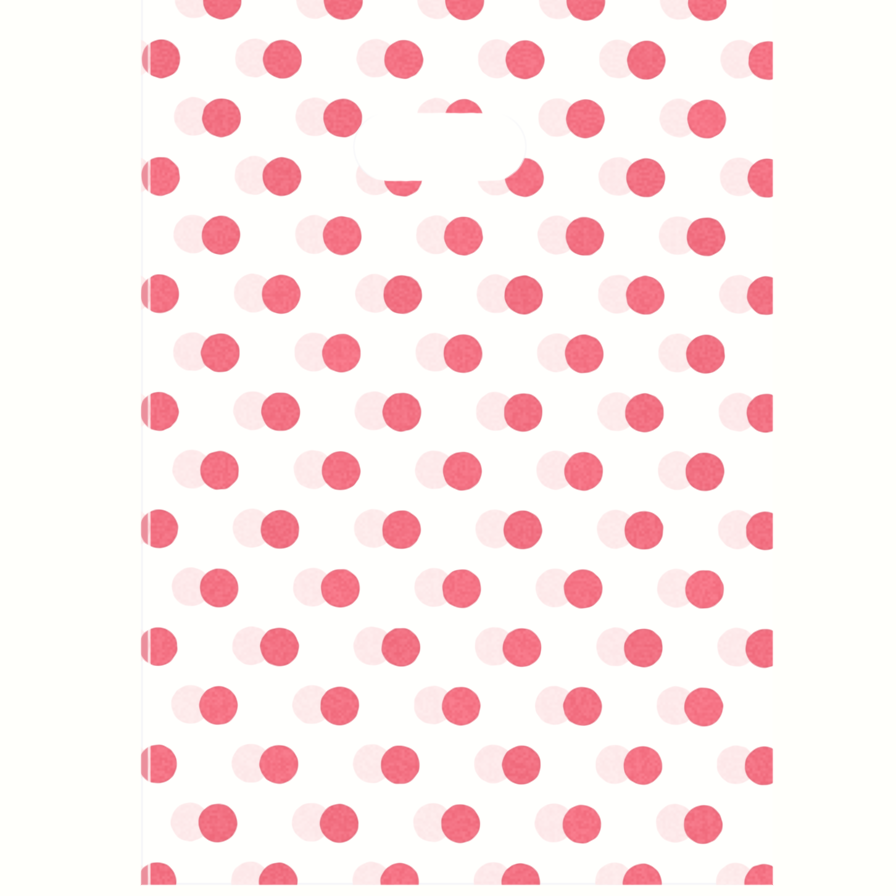
A WebGL 2 fragment shader for this pattern:

```glsl
#version 300 es
precision highp float;
// Staggered polka dots, each with a pale offset shadow disc, printed on a white
// bag with a punched handle slot. The dots come from the nearest lattice point,
// the bag and slot from distance functions, the ink grain from value noise.

uniform vec2 u_resolution;
out vec4 outColor;

const vec3 BACKDROP = vec3(1.0, 1.0, 0.985);
const vec3 BAG = vec3(1.0, 1.0, 0.992);
const vec3 PALE_INK = vec3(0.993, 0.918, 0.920);
const vec3 DOT_INK = vec3(0.957, 0.450, 0.518);
const vec3 RIM_INK = vec3(0.890, 0.430, 0.495);
const vec3 SEAM_INK = vec3(0.920, 0.560, 0.610);
const vec3 EDGE_SHADE = vec3(0.945, 0.945, 0.965);

const vec2 SPACING = vec2(0.1354, 0.0656);
const float FIRST_DOT_X = 0.2478;
const float DOT_RADIUS = 0.0215;
const vec2 SHADOW_SHIFT = vec2(-0.0312, 0.0012);

float hash(vec2 p) {
    return fract(sin(dot(p, vec2(127.1, 311.7))) * 43758.5453);
}

float valueNoise(vec2 p) {
    vec2 i = floor(p), f = fract(p);
    f = f * f * (3.0 - 2.0 * f);
    float low = mix(hash(i), hash(i + vec2(1, 0)), f.x);
    float high = mix(hash(i + vec2(0, 1)), hash(i + vec2(1, 1)), f.x);
    return mix(low, high, f.y);
}

float cover(float d, float blur) {
    return 1.0 - smoothstep(-blur, blur, d);
}

// Slight skew of the print: rows sink to the right, columns lean left going down.
vec2 skewPrint(vec2 p) {
    return p + vec2(0.005 * (1.0 - p.y), 0.003 * (p.x - 0.2));
}

// Distance to the nearest dot; odd rows shift by half a cell. Also gives its cell.
float dotLattice(vec2 p, float radius, out vec2 cell) {
    cell.y = round((1.0 - p.y) / SPACING.y);
    float startX = FIRST_DOT_X + 0.5 * SPACING.x * mod(cell.y, 2.0);
    cell.x = round((p.x - startX) / SPACING.x);
    vec2 center = vec2(startX + cell.x * SPACING.x, 1.0 - cell.y * SPACING.y);
    return length(p - center) - radius;
}

float boxDistance(vec2 p, vec2 low, vec2 high) {
    vec2 d = max(low - p, p - high);
    return max(d.x, d.y);
}

float capsuleDistance(vec2 p, vec2 center, float halfLength, float radius) {
    vec2 q = p - center;
    q.x = max(abs(q.x) - halfLength, 0.0);
    return length(q) - radius;
}

void main() {
    float size = min(u_resolution.x, u_resolution.y);
    vec2 p = (gl_FragCoord.xy - 0.5 * u_resolution) / size + 0.5;
    float blur = max(0.9 / size, 0.0012);
    float grain = valueNoise(p * 340.0) - 0.5;
    float wobble = 0.0008 * (valueNoise(p * 150.0) - 0.5);

    // Bag sheet with faint left and bottom edges
    float bag = boxDistance(p, vec2(0.1575, 0.0125), vec2(0.8625, 1.1));
    float inBag = cover(bag, blur);
    vec3 color = mix(BACKDROP, BAG, inBag);
    float edge = cover(abs(bag + 0.001) - 0.001, blur) * step(p.x, 0.85);
    color = mix(color, EDGE_SHADE, 0.75 * edge);

    // Punched slot hides the print
    float slot = capsuleDistance(p, vec2(0.491, 0.836), 0.058, 0.038);
    float printed = inBag * (1.0 - cover(slot + wobble, blur));

    // Pale discs lie under the strong dots
    vec2 q = skewPrint(p);
    vec2 cell;
    float pale = dotLattice(q - SHADOW_SHIFT, DOT_RADIUS, cell) + wobble;
    vec3 paleInk = PALE_INK + vec3(0.008, 0.025, 0.022) * grain;
    paleInk += vec3(0.0, 0.008, 0.004) * (hash(cell + 7.0) - 0.5);
    color = mix(color, paleInk, printed * cover(pale, blur));

    // Strong dots with a darker rim, grain and a small tone change per dot
    float disc = dotLattice(q, DOT_RADIUS, cell) + wobble;
    float rim = smoothstep(-0.0035, 0.0, disc);
    vec3 ink = mix(DOT_INK, RIM_INK, 0.65 * rim);
    ink += vec3(0.03, 0.075, 0.07) * grain + 0.02 * (hash(cell) - 0.5);
    float seam = cover(p.x - 0.166, blur);
    ink = mix(ink, SEAM_INK, seam);
    float gap = 0.8 * cover(abs(p.x - 0.1665) - 0.0015, blur);
    color = mix(color, ink, printed * cover(disc, blur) * (1.0 - gap));

    // Faint creases at the two ends of the slot
    float crease = cover(abs(slot) - 0.0008, blur);
    crease *= smoothstep(0.065, 0.09, abs(p.x - 0.491));
    color = mix(color, EDGE_SHADE, 0.5 * crease);

    outColor = vec4(color, 1.0);
}
```
